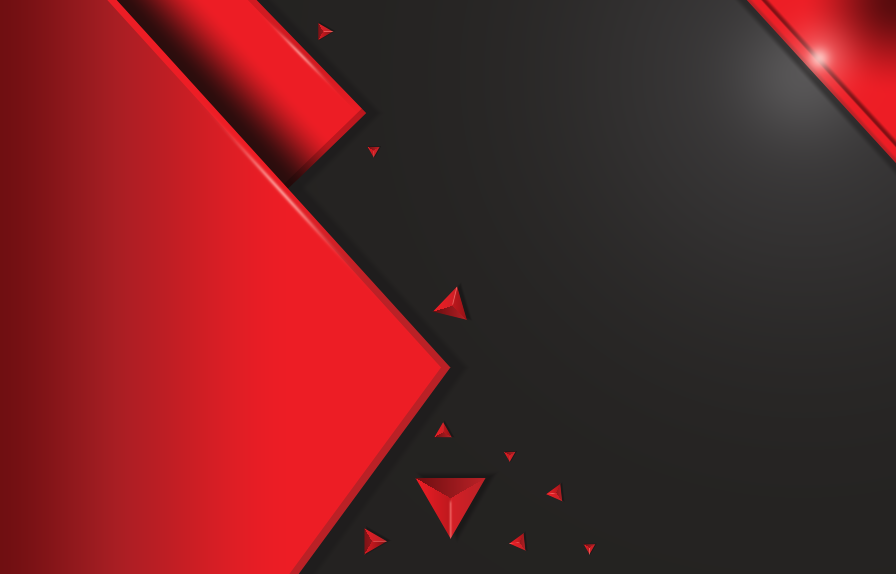
A Shadertoy shader for this background:

```glsl
#define RED vec3(0.93, 0.115, 0.145)
#define CRIMSON vec3(0.73, 0.13, 0.15)
#define MAROON vec3(0.43, 0.055, 0.065)
#define CHARCOAL vec3(0.142, 0.135, 0.13)
#define INK vec3(0.115, 0.108, 0.108)
#define GLOW_POS vec2(1.40, 0.87)
#define SPARK_POS vec2(1.427, 0.898)
#define BIG_TIP vec2(0.7846, 0.3598)
#define SMALL_TIP vec2(0.638, 0.803)
#define BEVEL 0.0163
#define SHARD_COUNT 10

const vec2 BIG_UP = vec2(0.740, 0.672);
const vec2 BIG_DOWN = vec2(0.806, -0.592);
const vec2 SMALL_UP = vec2(0.718, 0.696);
const vec2 SMALL_DOWN = vec2(0.696, -0.718);

// Centre, circumradius and heading of each shard
const vec4 SHARDS[SHARD_COUNT] = vec4[](
    vec4(0.563, 0.945, 0.0170, 0.00), vec4(0.651, 0.738, 0.0120, -1.57),
    vec4(0.788, 0.467, 0.0350, 1.33), vec4(0.772, 0.247, 0.0175, 1.57),
    vec4(0.888, 0.207, 0.0115, -1.57), vec4(0.785, 0.132, 0.0704, -1.57),
    vec4(0.969, 0.141, 0.0175, 3.25), vec4(0.648, 0.057, 0.0260, 0.00),
    vec4(0.905, 0.055, 0.0175, 3.25), vec4(1.027, 0.046, 0.0115, -1.57));

float fill(float d) {
    float px = 1.0 / iResolution.y;
    return 1.0 - smoothstep(-0.6 * px, 0.6 * px, d);
}

float wedge(vec2 q, vec2 upNormal, vec2 downNormal) {
    return max(dot(q, upNormal), dot(q, downNormal));
}

float gauss(float x, float width) {
    return exp(-x * x / (width * width));
}

// Signed distance in x, facet index in y
vec2 shardShape(vec2 q, float radius, float heading) {
    vec2 best = vec2(-1e3, 0.0);
    for (int k = 0; k < 3; k++) {
        float a = heading + 3.14159 + float(k) * 2.0944;
        float d = dot(q, vec2(cos(a), sin(a))) - 0.5 * radius;
        if (d > best.x) best = vec2(d, float(k));
    }
    return best;
}

vec3 backdrop(vec2 p) {
    float d = length(p - GLOW_POS);
    vec3 col = CHARCOAL + vec3(0.092, 0.092, 0.100) * gauss(d, 0.42);
    return col + 0.11 * gauss(d, 0.11);
}

void drawSmallArrow(inout vec3 col, vec2 p) {
    vec2 q = p - SMALL_TIP;
    float shadow = wedge(q - vec2(0.026, 0.0), SMALL_UP, SMALL_DOWN);
    col = mix(col, INK, 0.8 * (1.0 - smoothstep(-0.008, 0.006, shadow)));

    float lift = dot(p - BIG_TIP, BIG_UP);
    vec3 face = mix(vec3(0.17, 0.05, 0.05), RED, smoothstep(0.005, 0.115, lift));
    float rim = dot(q, SMALL_DOWN) + 0.011;
    face = mix(face, face * 0.8, fill(-rim));
    float top = dot(q, SMALL_UP) + 0.011;
    face = mix(face, face * 0.88, fill(-top) * smoothstep(0.78, 0.90, p.y));
    float streak = gauss(top, 0.003) * gauss(p.y - 0.905, 0.035);
    face = mix(face, vec3(1.0, 0.65, 0.63), 0.7 * streak);
    col = mix(col, face, fill(wedge(q, SMALL_UP, SMALL_DOWN)));
}

void drawBigArrow(inout vec3 col, vec2 p) {
    vec2 q = p - BIG_TIP;
    float shadow = wedge(q - vec2(0.030, 0.0), BIG_UP, BIG_DOWN);
    float besideSmall = fill(wedge(p - SMALL_TIP, SMALL_UP, SMALL_DOWN));
    col = mix(col, INK, 0.8 * (1.0 - besideSmall) * (1.0 - smoothstep(-0.008, 0.006, shadow)));

    // Beveled rim, then the shaded front face
    float fade = smoothstep(0.72, 0.46, p.y);
    vec3 rim = mix(RED, CRIMSON, fade);
    col = mix(col, rim, fill(wedge(q, BIG_UP, BIG_DOWN)));
    vec2 inner = q + vec2(BEVEL, 0.0);
    vec3 face = mix(MAROON, vec3(0.65, 0.12, 0.14), smoothstep(-0.03, 0.24, p.x));
    face = mix(face, RED, smoothstep(0.14, 0.52, p.x));
    col = mix(col, face, fill(wedge(inner, BIG_UP, BIG_DOWN)));
    float streak = gauss(dot(inner, BIG_UP), 0.0035) * gauss(p.y - 0.665, 0.075);
    col = mix(col, vec3(1.0, 0.68, 0.66), 0.75 * streak);
}

void drawCorner(inout vec3 col, vec2 p) {
    float s = dot(p - vec2(1.301, 1.0), vec2(0.738, 0.675));
    col = mix(col, INK, 0.55 * smoothstep(-0.018, -0.006, s));
    vec3 face = mix(CRIMSON, RED, smoothstep(0.002, 0.009, s));
    float groove = smoothstep(0.017, 0.021, s) * (1.0 - smoothstep(0.022, 0.030, s));
    face = mix(face, MAROON, 0.85 * groove);
    float cornerDist = length(p - vec2(1.561, 1.0));
    face = mix(face, MAROON * 0.8, 1.0 - smoothstep(0.0, 0.17, cornerDist));
    col = mix(col, face, fill(-s));

    // Sparkle on the edge
    float d = length(p - SPARK_POS);
    float spark = 0.55 * gauss(d, 0.018) + 0.35 * gauss(d, 0.055) * fill(-s);
    col = mix(col, vec3(1.0, 0.82, 0.80), spark);
}

void drawShard(inout vec3 col, vec2 p, vec4 shard) {
    vec2 q = p - shard.xy;
    float r = shard.z;
    float shadow = shardShape(q - vec2(0.16, 0.06) * r, r, shard.w).x;
    col = mix(col, INK * 0.8, 0.8 * (1.0 - smoothstep(-0.05 * r, 0.12 * r, shadow)));

    vec2 shape = shardShape(q, r, shard.w);
    float along = clamp(0.5 + 0.6 * q.x / r, 0.0, 1.0);
    vec3 face = mix(CRIMSON, RED, 1.0 - along);
    if (shape.y < 0.5) face = mix(MAROON, CRIMSON, along);
    else if (shape.y < 1.5) face = mix(RED, MAROON * 1.3, along);
    vec2 axis = vec2(cos(shard.w), sin(shard.w));
    float ridge = gauss(dot(q, vec2(-axis.y, axis.x)), 0.03 * r);
    ridge *= smoothstep(0.0, 0.15 * r, dot(q, axis));
    face = mix(face, vec3(1.0, 0.5, 0.48), 0.6 * ridge);
    col = mix(col, face, fill(shape.x));
}

void mainImage(out vec4 fragColor, in vec2 fragCoord) {
    vec2 p = fragCoord / iResolution.y;
    vec3 col = backdrop(p);
    drawSmallArrow(col, p);
    drawBigArrow(col, p);
    drawCorner(col, p);
    for (int i = 0; i < SHARD_COUNT; i++) drawShard(col, p, SHARDS[i]);
    fragColor = vec4(col, 1.0);
}
```
